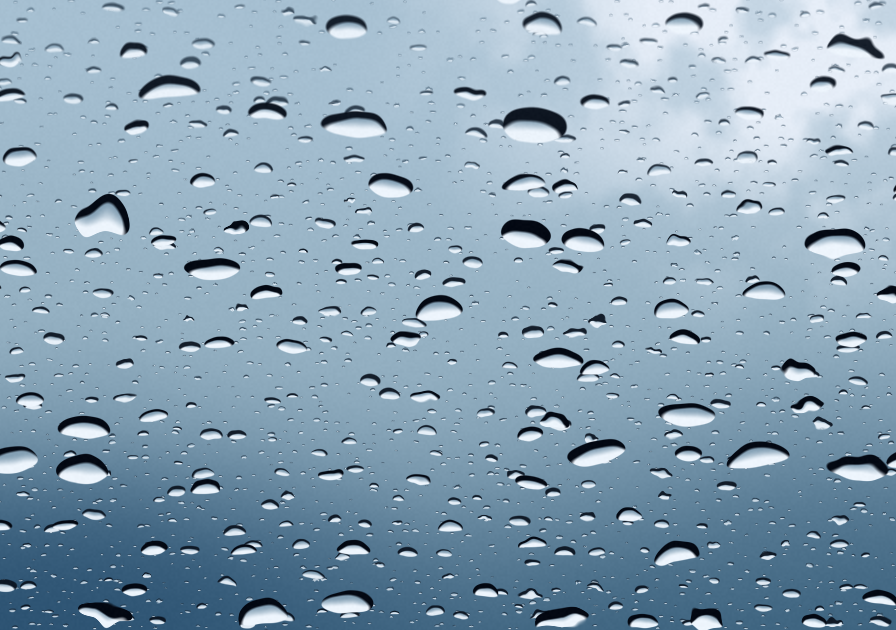
This texture is drawn by a Shadertoy shader. Its source:

```glsl
// Raindrops on a window: flattened dark-capped drops over a soft blue-grey sky.

const vec3 SKY_HIGH = vec3(0.65, 0.75, 0.82);
const vec3 SKY_MID  = vec3(0.58, 0.69, 0.76);
const vec3 SKY_LOW  = vec3(0.24, 0.39, 0.50);
const vec3 CORNER   = vec3(0.15, 0.30, 0.43);
const vec3 CLOUD    = vec3(0.90, 0.93, 0.97);
const vec3 INK      = vec3(0.01, 0.03, 0.07);
const vec3 SLATE    = vec3(0.20, 0.31, 0.40);
const vec3 BODY     = vec3(0.52, 0.63, 0.71);
const vec3 GLINT    = vec3(0.93, 0.96, 0.99);

float hash(vec2 p, float seed) {
    vec3 q = fract(vec3(p.xyx + seed * 7.13) * vec3(0.1031, 0.1030, 0.0973));
    q += dot(q, q.yzx + 33.33);
    return fract((q.x + q.y) * q.z);
}

float noise(vec2 p) {
    vec2 i = floor(p), f = fract(p);
    f = f * f * (3.0 - 2.0 * f);
    float low = mix(hash(i, 0.0), hash(i + vec2(1, 0), 0.0), f.x);
    float high = mix(hash(i + vec2(0, 1), 0.0), hash(i + vec2(1, 1), 0.0), f.x);
    return mix(low, high, f.y);
}

float fbm(vec2 p) {
    float sum = 0.0, gain = 0.5;
    for (int i = 0; i < 4; i++) {
        sum += gain * noise(p);
        p = p * 2.03 + 17.0;
        gain *= 0.5;
    }
    return sum;
}

mat2 rotation(float a) {
    float c = cos(a), s = sin(a);
    return mat2(c, s, -s, c);
}

// Vertical gradient, brightened by cloud at the upper right.
vec3 sky(vec2 p, float aspect) {
    float x = p.x / aspect;
    float h = p.y + 0.10 * (fbm(p * 2.0) - 0.5) - 0.05 * cos(6.0 * x);
    vec3 col = mix(SKY_LOW, SKY_MID, smoothstep(-0.08, 0.52, h));
    col = mix(col, SKY_HIGH, smoothstep(0.45, 0.95, h));
    col = mix(col, CORNER, 0.7 * smoothstep(0.5, 0.0, length(vec2(0.7 * x, 1.4 * p.y))));
    float glow = smoothstep(0.62, 0.0, length((vec2(x, p.y) - vec2(0.90, 1.0)) * vec2(1.1, 1.0)));
    float wisps = smoothstep(0.3, 0.65, fbm(p * vec2(9.0, 8.0) + 4.0));
    return mix(col, CLOUD, min(glow * (0.5 + 0.8 * wisps), 1.0));
}

// One drop: lopsided dome, dark arch above, bright pool below.
vec3 drawDrop(vec3 col, vec2 p, float radius, vec2 id, float seed, float blur, float contrast) {
    vec2 q = rotation((hash(id, seed + 1.0) - 0.5) * 0.35) * p / radius;
    float odd = pow(hash(id, seed + 2.0), 4.0);
    q += (0.10 + 0.5 * odd) * (vec2(noise(q * 1.6 + id * 5.3), noise(q * 1.6 + id * 3.7 + 40.0)) - 0.5);
    q.y += (hash(id, seed + 3.0) - 0.35) * 0.3 * q.x * q.x;

    float tall = mix(0.38, 0.64, hash(id, seed + 4.0));
    vec2 scale = vec2(1.0, q.y > 0.0 ? tall : tall * 0.85);
    vec2 e = q / scale;
    float k = length(e);
    float dist = radius * k * (k - 1.0) / max(length(e / scale), 0.01);
    float cover = smoothstep(blur, -blur, dist);

    float cap = mix(0.38, 0.9, hash(id, seed + 5.0));
    float lean = (hash(id, seed + 6.0) - 0.5) * 0.35;
    float pool = length((e - vec2(lean, -cap)) / vec2(0.98, 1.05));
    float soften = 0.07 + 0.55 * blur / (radius * tall);
    float lit = smoothstep(1.0 + soften, 1.0 - soften, pool);
    vec3 body = mix(BODY, GLINT, smoothstep(0.45, -0.4, e.y));
    vec3 water = mix(mix(SLATE, INK, contrast), body, lit);
    return mix(col, water, cover * mix(0.55, 1.0, contrast));
}

// Jittered cells on staggered rows, each holding at most one drop.
vec3 dropLayer(vec3 col, vec2 p, vec2 cell, vec2 radii, float skew, vec2 density,
               float seed, float blur, float contrast) {
    float baseRow = floor(p.y / cell.y);
    for (int j = -1; j <= 1; j++) {
        float row = baseRow + float(j);
        float stagger = hash(vec2(row, 3.0), seed);
        float baseCol = floor(p.x / cell.x + stagger);
        for (int i = -1; i <= 1; i++) {
            vec2 id = vec2(baseCol + float(i), row) + 50.0;
            vec2 jitter = vec2(hash(id, seed + 7.0), hash(id, seed + 8.0)) - 0.5;
            vec2 centre = (id - 49.5 - vec2(stagger, 0.0) + 0.75 * jitter) * cell;
            float chance = mix(density.x, density.y, clamp(centre.y, 0.0, 1.0));
            float radius = mix(radii.x, radii.y, pow(hash(id, seed + 9.0), skew));
            vec2 offset = p - centre;
            if (hash(id, seed + 10.0) < chance && dot(offset, offset) < 3.0 * radius * radius)
                col = drawDrop(col, offset, radius, id, seed, blur, contrast);
        }
    }
    return col;
}

void mainImage(out vec4 fragColor, in vec2 fragCoord) {
    vec2 p = fragCoord / iResolution.y;
    float pixel = 1.0 / iResolution.y;
    float defocus = smoothstep(0.6, 1.0, p.y);
    float blur = max(0.7 * pixel, 0.0013 + 0.0016 * defocus);
    vec3 col = sky(p, iResolution.x / iResolution.y);

    // Mist, beads, then full drops
    col = dropLayer(col, p, vec2(0.020, 0.018), vec2(0.0020, 0.0062), 2.0, vec2(0.75, 0.35), 11.0, blur, 0.5 - 0.4 * defocus);
    col = dropLayer(col, p, vec2(0.060, 0.048), vec2(0.007, 0.019), 1.5, vec2(0.75, 0.42), 31.0, blur, 0.85 - 0.4 * defocus);
    col = dropLayer(col, p, vec2(0.128, 0.098), vec2(0.020, 0.054), 2.2, vec2(0.74, 0.80), 57.0, blur, 1.0 - 0.15 * defocus);

    col += 0.015 * (noise(p * 300.0) - 0.5);
    fragColor = vec4(col, 1.0);
}
```
